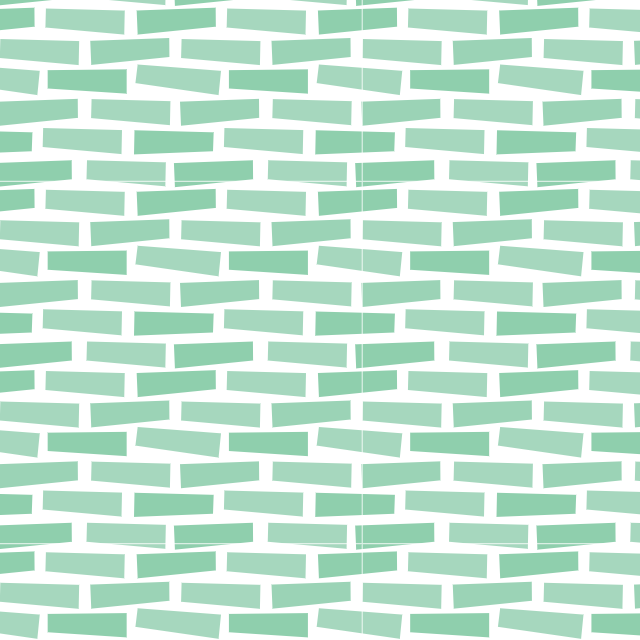
Give the GLSL for this pattern, as a three.js fragment shader.

```glsl
// Staggered rows of hand-cut green wedge bricks on white, with hairline tile seams.
// A square tile of six rows, two bricks each, repeats by mod; every brick is a
// convex quad drawn from its edge distances, in units of 1/768 of the canvas.

const float CANVAS = 768.0;
const float TILE = 217.5;          // about 3.53 tiles across and down
const float WRAP_MARGIN = 20.0;    // room kept before each brick when wrapping
const float SEAM_WIDTH = 1.0;
const int ROWS = 6;

const vec3 PAPER = vec3(1.0);
const vec3 PALE_GREEN = vec3(0.65, 0.845, 0.745);
const vec3 MID_GREEN = vec3(0.607, 0.827, 0.715);
const vec3 DEEP_GREEN = vec3(0.56, 0.81, 0.68);

varying vec2 vUv;

// Signed distance to the line a-b, positive outside a clockwise shape (y down)
float edgeDistance(vec2 p, vec2 a, vec2 b) {
  vec2 along = normalize(b - a);
  return dot(p - a, vec2(along.y, -along.x));
}

float quadDistance(vec2 p, vec2 tl, vec2 tr, vec2 br, vec2 bl) {
  return max(max(edgeDistance(p, tl, tr), edgeDistance(p, tr, br)),
             max(edgeDistance(p, br, bl), edgeDistance(p, bl, tl)));
}

// Brick outlines, each measured from the upper left of its bounds
float fallingWedge(vec2 p) {
  return quadDistance(p, vec2(0.6, 0.0), vec2(95.2, 2.5), vec2(94.6, 31.3), vec2(0.0, 22.8));
}

float risingWedge(vec2 p) {
  return quadDistance(p, vec2(0.0, 3.4), vec2(94.8, 0.0), vec2(95.0, 22.8), vec2(1.2, 32.3));
}

float tiltedWedge(vec2 p) {
  return quadDistance(p, vec2(2.7, 0.0), vec2(102.7, 7.6), vec2(99.8, 36.7), vec2(0.0, 22.3));
}

float levelWedge(vec2 p) {
  return quadDistance(p, vec2(0.0, 1.0), vec2(94.8, 0.0), vec2(94.8, 29.2), vec2(0.0, 23.0));
}

float taperedWedge(vec2 p) {
  return quadDistance(p, vec2(0.6, 0.0), vec2(95.6, 2.5), vec2(94.8, 25.2), vec2(0.0, 29.0));
}

// Origins within the tile: xy for the pale brick, zw for the deeper one
vec4 rowOrigins(int row) {
  if (row == 0) return vec4(54.5, 10.2, 164.0, 9.2);
  if (row == 1) return vec4(-0.2, 46.8, 108.3, 45.6);
  if (row == 2) return vec4(162.5, 77.4, 57.2, 83.2);
  if (row == 3) return vec4(109.3, 118.9, 216.0, 118.6);
  if (row == 4) return vec4(51.2, 153.6, 160.8, 156.3);
  return vec4(103.8, 192.3, 208.7, 192.3);
}

vec2 wrapToBrick(vec2 p, vec2 origin) {
  return mod(p - origin + WRAP_MARGIN, TILE) - WRAP_MARGIN;
}

float fillCoverage(float dist, float pixel) {
  return clamp(0.5 - dist / pixel, 0.0, 1.0);
}

// Box-filtered hairline, which fades evenly when thinner than a pixel
float seamCoverage(float offset, float pixel) {
  float overlap = 0.5 * (SEAM_WIDTH + pixel) - abs(offset);
  return clamp(overlap / pixel, 0.0, min(1.0, SEAM_WIDTH / pixel));
}

void main() {
  vec2 p = vec2(vUv.x, 1.0 - vUv.y) * CANVAS;
  float pixel = max(fwidth(vUv.x) * CANVAS, 0.0001);
  vec3 color = PAPER;

  // Bricks
  for (int row = 0; row < ROWS; row++) {
    vec4 origins = rowOrigins(row);
    vec2 palePos = wrapToBrick(p, origins.xy);
    vec2 deepPos = wrapToBrick(p, origins.zw);

    float pale = row == 2 ? tiltedWedge(palePos) : fallingWedge(palePos);
    float deep = row == 2 ? levelWedge(deepPos)
               : row == 4 ? taperedWedge(deepPos) : risingWedge(deepPos);
    vec3 deepColor = (row == 1 || row == 3) ? MID_GREEN : DEEP_GREEN;

    color = mix(color, PALE_GREEN, fillCoverage(pale, pixel));
    color = mix(color, deepColor, fillCoverage(deep, pixel));
  }

  // Seams: one upright after two tiles, level ones after the first and third
  float upright = seamCoverage(p.x - 2.0 * TILE + 0.4, pixel);
  float level = seamCoverage(abs(p.y - 2.0 * TILE) - TILE, pixel);
  color = mix(color, PAPER, max(upright, level));

  gl_FragColor = vec4(color, 1.0);
}
```
